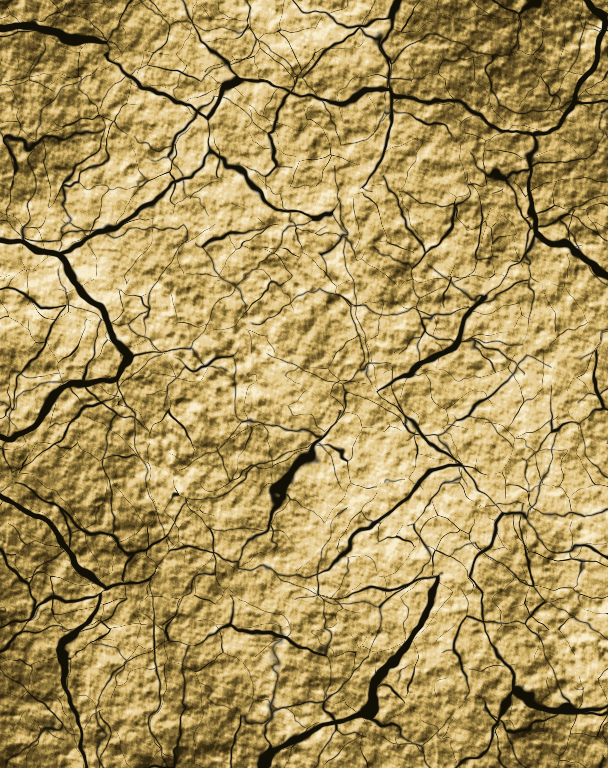
A Shadertoy shader for this texture:

```glsl
#define PLATE_SCALE 5.2
#define SPLIT_SCALE 10.5
#define HAIR_SCALE 21.0
#define PLATE_WIDTH 0.0042
#define SPLIT_WIDTH 0.0017
#define HAIR_WIDTH 0.0010
#define WARP 0.13
#define GRAIN_SCALE 58.0
#define RELIEF 10.0
#define PATCHES 4.2
#define VIGNETTE 0.9
#define EXPOSURE 0.22

float hash(vec2 p) {
    vec3 q = fract(p.xyx * 0.1031);
    q += dot(q, q.yzx + 33.33);
    return fract((q.x + q.y) * q.z);
}

vec2 hash2(vec2 p) {
    return vec2(hash(p), hash(p + vec2(71.0, 137.0)));
}

// Value noise centred on zero
float noise(vec2 p) {
    vec2 i = floor(p), f = fract(p);
    f = f * f * (3.0 - 2.0 * f);
    float low = mix(hash(i), hash(i + vec2(1, 0)), f.x);
    float high = mix(hash(i + vec2(0, 1)), hash(i + vec2(1, 1)), f.x);
    return mix(low, high, f.y) - 0.5;
}

float fbm(vec2 p) {
    float sum = 0.0, amp = 0.5;
    for (int i = 0; i < 5; i++) {
        sum += amp * noise(p);
        p = mat2(1.6, 1.2, -1.2, 1.6) * p + 17.3;
        amp *= 0.5;
    }
    return sum;
}

// Signed distance to cracks along cell borders; each border has its own strength
float crackGap(vec2 p, float scale, float width, float bias) {
    vec2 q = p * scale, cell = floor(q), f = fract(q);
    vec2 home = vec2(0), toHome = vec2(8);
    for (int y = -1; y <= 1; y++)
    for (int x = -1; x <= 1; x++) {
        vec2 o = vec2(x, y);
        vec2 r = o + hash2(cell + o) - f;
        if (dot(r, r) < dot(toHome, toHome)) { toHome = r; home = o; }
    }
    float wander = 1.2 * noise(p * scale * 1.7 + 5.0);
    float gap = 1.0;
    for (int y = -2; y <= 2; y++)
    for (int x = -2; x <= 2; x++) {
        if (x == 0 && y == 0) continue;
        vec2 o = home + vec2(x, y);
        vec2 r = o + hash2(cell + o) - f;
        float border = dot(0.5 * (toHome + r), normalize(r - toHome)) / scale;
        float strength = hash(2.0 * cell + home + o + 311.0) + wander + bias;
        strength = min(strength, 1.2);
        // Weak borders turn negative and fade out
        gap = min(gap, border - width * min(strength * strength, 20.0 * strength));
    }
    return gap;
}

// Lumpy soil with small sunken pits
float soilHeight(vec2 p) {
    float pit = smoothstep(0.12, 0.34, noise(p * GRAIN_SCALE * 0.8 + 40.0));
    return fbm(p * GRAIN_SCALE) - 0.16 * pit;
}

// Soil colours from shaded to sunlit
vec3 soilColour(float t) {
    vec3 c = mix(vec3(0.20, 0.16, 0.06), vec3(0.39, 0.31, 0.14), smoothstep(0.0, 0.08, t));
    c = mix(c, vec3(0.56, 0.47, 0.23), smoothstep(0.08, 0.30, t));
    c = mix(c, vec3(0.72, 0.60, 0.32), smoothstep(0.30, 0.56, t));
    c = mix(c, vec3(0.85, 0.73, 0.44), smoothstep(0.56, 0.80, t));
    c = mix(c, vec3(0.91, 0.82, 0.61), smoothstep(0.80, 0.95, t));
    return mix(c, vec3(0.97, 0.93, 0.80), smoothstep(0.96, 1.0, t));
}

void mainImage(out vec4 fragColor, in vec2 fragCoord) {
    vec2 p = fragCoord / iResolution.y;
    vec2 centred = p - 0.5 * iResolution.xy / iResolution.y;
    float aa = 0.8 / iResolution.y;

    // Three generations of ragged cracks
    vec2 bent = p + WARP * vec2(fbm(p * 7.0 + 3.0), fbm(p * 7.0 + 63.0));
    float plateGap = crackGap(bent + 2.0, PLATE_SCALE, PLATE_WIDTH, 0.1);
    float splitGap = crackGap(bent + 7.0, SPLIT_SCALE, SPLIT_WIDTH, -0.12);
    float hairGap = crackGap(bent + 13.0, HAIR_SCALE, HAIR_WIDTH, -0.28);
    float gap = min(plateGap, min(splitGap, hairGap));

    // Raking light over the soil, from the upper left
    vec2 toLight = vec2(-0.0022, 0.0034);
    float relief = soilHeight(p) - soilHeight(p + toLight);

    // Damp patches, mottling, pale crust and plate rims
    float tone = EXPOSURE + RELIEF * relief;
    tone += PATCHES * fbm(p * 3.1 + 21.0) + 2.4 * fbm(p * 17.0 + 9.0);
    float crust = smoothstep(0.12, 0.30, fbm(p * 5.0 + 81.0));
    tone += crust * (0.5 + 3.0 * noise(p * 130.0));
    tone += 0.35 * smoothstep(0.012, 0.002, plateGap);
    tone -= VIGNETTE * smoothstep(0.30, 0.70, length(centred));

    // Logistic curve spreads the tones evenly over the palette
    vec3 colour = soilColour(1.0 / (1.0 + exp(-1.7 * tone)));

    // Soft shade beside the cracks, then their dark inside
    colour *= 1.0 - 0.35 * smoothstep(0.0025, 0.0, min(plateGap, splitGap));
    colour = mix(colour, vec3(0.07, 0.06, 0.02), smoothstep(aa, -aa, gap));
    fragColor = vec4(colour, 1.0);
}
```
